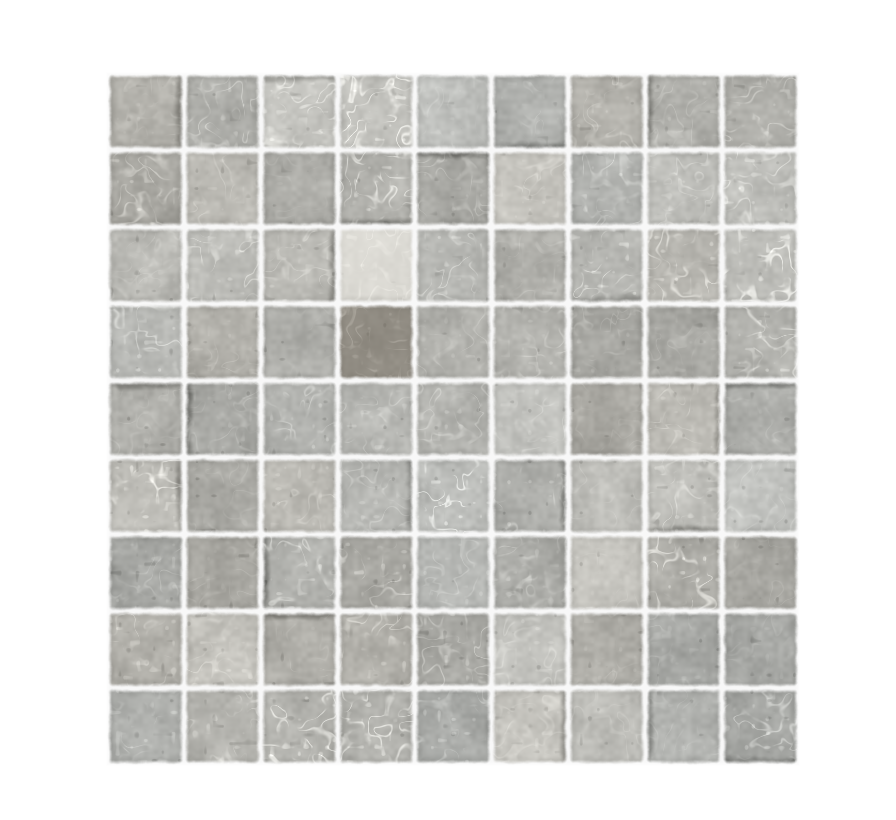
This pattern is drawn by a Shadertoy shader. Its source:

```glsl
#define TILES 9.0                    // tiles across and down the sheet
#define PITCH 0.0937                 // tile spacing, in canvas heights
#define CENTER vec2(0.0062, -0.0110) // sheet offset from the canvas middle
#define HALF_TILE 0.463              // half a tile, in pitches
#define CORNER 0.035
#define SOFTNESS 0.032
#define WOBBLE 0.036
#define STONE vec3(0.712, 0.712, 0.694)
#define GROUT 0.972
#define TONE_RANGE 0.12
#define PALE_TILE vec2(3.0, 6.0)
#define DARK_TILE vec2(3.0, 5.0)

float hash(vec2 p) {
    return fract(sin(dot(p, vec2(127.1, 311.7))) * 43758.5);
}

float noise(vec2 p) {
    vec2 i = floor(p), f = fract(p);
    f = f * f * (3.0 - 2.0 * f);
    return mix(mix(hash(i), hash(i + vec2(1, 0)), f.x),
               mix(hash(i + vec2(0, 1)), hash(i + vec2(1, 1)), f.x), f.y);
}

float fbm(vec2 p) {
    float sum = 0.0, amp = 0.5;
    for (int i = 0; i < 4; i++) {
        sum += amp * noise(p);
        p = p * 2.03 + 7.3;
        amp *= 0.5;
    }
    return sum / 0.9375;
}

float roundBox(vec2 p, float halfSize, float radius) {
    vec2 q = abs(p) - halfSize + radius;
    return length(max(q, 0.0)) + min(max(q.x, q.y), 0.0) - radius;
}

// Thin pale scratches broken up by a coarse mask
float scratches(vec2 p) {
    vec2 warp = vec2(noise(p * 5.0), noise(p * 5.0 + 31.0));
    float ridge = 1.0 - abs(2.0 * noise(p * 6.5 + warp * 2.0) - 1.0);
    return smoothstep(0.76, 1.0, ridge) * smoothstep(0.38, 0.66, fbm(p * 3.5 + 11.0));
}

vec3 stone(vec2 id, vec2 f, float d) {
    vec2 p = f + id * 17.0 + 5.0;
    float wear = hash(id + 3.7);
    float tone = TONE_RANGE * (hash(id + 0.3) - 0.5);

    // Clouding and fine grain
    tone += 0.13 * (fbm(p * 3.0) - 0.5);
    tone += 0.055 * (noise(p * 15.0) - 0.5);

    // Scratches, pale flecks and small pits
    tone += mix(0.03, 0.19, wear * wear) * scratches(p);
    tone += 0.12 * wear * smoothstep(0.79, 0.95, noise(p * 11.0 + 40.0));
    tone -= 0.09 * smoothstep(0.86, 0.98, noise(p * 9.0 + 70.0));

    // Darker rim, with a stain along one side of some tiles
    float rim = smoothstep(-0.09, -0.02, d);
    tone -= 0.07 * rim * noise(p * 6.0 + 20.0);
    float turn = 1.5708 * floor(4.0 * hash(id + 8.1));
    float reach = dot(f, vec2(cos(turn), sin(turn))) + 0.13 * (fbm(p * 4.0 + 50.0) - 0.5);
    tone -= 0.15 * step(0.68, hash(id + 5.9)) * smoothstep(0.36, 0.46, reach);

    // Two odd tiles and slight shifts of warmth
    float warmth = 0.014 * (hash(id + 6.4) - 0.5);
    if (id == PALE_TILE) tone = 0.165 + 0.4 * tone;
    if (id == DARK_TILE) { tone = -0.145 + 0.5 * tone; warmth = 0.018; }
    return STONE + tone + warmth * vec3(1.0, 0.0, -1.0);
}

void mainImage(out vec4 fragColor, in vec2 fragCoord) {
    vec2 sheet = ((fragCoord - 0.5 * iResolution.xy) / iResolution.y - CENTER) / PITCH;
    vec2 grid = sheet + 0.5 * TILES;
    vec2 id = floor(grid), f = fract(grid) - 0.5;
    float pixel = 1.0 / (iResolution.y * PITCH);

    // Chipped tile outline
    vec2 p = f + id * 17.0;
    float d = roundBox(f, HALF_TILE, CORNER);
    d += WOBBLE * (fbm(p * 8.0 + 90.0) - 0.5);
    float soft = max(SOFTNESS, pixel);
    float cover = 1.0 - smoothstep(-soft, soft, d);
    cover *= float(all(greaterThanEqual(id, vec2(0))) && all(lessThan(id, vec2(TILES))));

    // Grout fades into the plain white border
    float border = max(abs(sheet.x), abs(sheet.y)) - 0.5 * TILES;
    vec3 color = vec3(mix(GROUT, 1.0, smoothstep(-0.05, 0.03, border)));
    color = mix(color, stone(id, f, d), cover);
    fragColor = vec4(clamp(color, 0.0, 1.0), 1.0);
}
```
